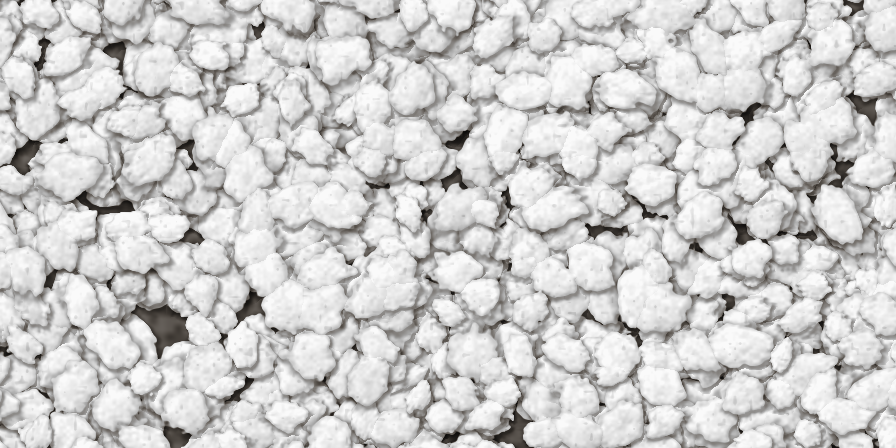
Reproduce this texture procedurally as a WebGL 1 fragment shader.

```glsl
precision highp float;
uniform vec2 u_resolution;

#define CELL 0.095
#define LAYERS 6
#define FILL 0.68
#define SIZE_MIN 0.32
#define SIZE_MAX 0.60
#define LUMPS 0.50
#define KNOBS 0.18
#define ALBEDO 0.925
#define RELIEF 0.036
#define SHADOW 0.42
#define FLOOR_TONE 0.30
#define LIGHT_DIR vec2(-0.55, 0.835)

vec3 hash3(vec2 p) {
  vec3 h = fract(vec3(p.xyx) * vec3(0.1031, 0.1030, 0.0973));
  h += dot(h, h.yxz + 33.33);
  return fract((h.xxy + h.yzz) * h.zyx);
}

float hash1(vec2 p) {
  vec3 h = fract(vec3(p.xyx) * 0.1031);
  h += dot(h, h.yzx + 33.33);
  return fract((h.x + h.y) * h.z);
}

float noise(vec2 p) {
  vec2 i = floor(p), f = fract(p);
  f = f * f * (3.0 - 2.0 * f);
  return mix(mix(hash1(i), hash1(i + vec2(1.0, 0.0)), f.x),
             mix(hash1(i + vec2(0.0, 1.0)), hash1(i + 1.0), f.x), f.y);
}

// Depth inside one grain: 1 at its centre, 0 on its outline, negative outside
float grainDepth(vec2 p, vec2 cell, float layer) {
  vec2 id = cell + layer * vec2(41.0, 67.0) + 100.0;
  vec3 place = hash3(id);
  vec2 q = p - cell - 0.5 - 0.8 * (place.xy - 0.5);
  if (place.z > FILL || dot(q, q) > 1.35) return -2.0;

  vec3 form = hash3(id + 211.0);
  float angle = form.x * 6.2832;
  float c = cos(angle), s = sin(angle);
  q = mat2(c, s, -s, c) * q / mix(SIZE_MIN, SIZE_MAX, form.z);
  q /= vec2(1.0 + 0.25 * form.y, 1.0 - 0.2 * form.y);

  // Blunt facets blended with a round body, then made lumpy
  vec2 a = abs(q);
  float facets = max(max(a.x, a.y), 0.74 * (a.x + a.y));
  float d = mix(length(q), facets, 0.5);
  vec2 seed = form.yz * 60.0 + 20.0;
  d += LUMPS * (noise(q * 1.7 + seed) - 0.5);
  d += KNOBS * (noise(q * 4.6 + seed.yx) - 0.5);
  return 1.0 - d;
}

// Tone of a grain surface from its slope, rim and fine pitting
float grainTone(vec2 p, vec2 cell, float depth, float slope, float layer) {
  float d = clamp(1.0 - depth, 0.0, 1.0);
  float tone = ALBEDO + 0.05 * (hash1(cell + layer * 19.0 + 50.0) - 0.5);
  tone += RELIEF * clamp(slope, -3.5, 2.0) * mix(0.35, 1.0, d * d);
  tone -= 0.13 * smoothstep(0.28, 0.0, depth);
  vec2 t = p + layer * 13.0 + 30.0;
  tone += 0.07 * (noise(t * 6.0) - 0.5) + 0.07 * (noise(t * 12.0) - 0.5);
  tone -= 0.10 * smoothstep(0.80, 0.97, noise(t * 8.0 + 70.0));
  return min(tone, 0.98);
}

void main() {
  vec2 uv = gl_FragCoord.xy / u_resolution.y / CELL;
  float soft = 1.6 / (u_resolution.y * CELL);
  float tone = FLOOR_TONE * (0.7 + 0.6 * noise(uv * 5.0));

  // Paint loose layers from the bottom of the heap to the top
  for (int n = 0; n < LAYERS; n++) {
    float layer = float(n);
    vec2 p = uv + layer * vec2(0.37, 0.61);
    vec2 base = floor(p), owner = base;
    float depth = -2.0;
    for (int j = -1; j <= 1; j++) {
      for (int i = -1; i <= 1; i++) {
        vec2 cell = base + vec2(float(i), float(j));
        float g = grainDepth(p, cell, layer);
        if (g > depth) {
          depth = g;
          owner = cell;
        }
      }
    }
    if (depth > -0.9) {
      float stepSize = 0.05;
      float ahead = grainDepth(p + LIGHT_DIR * stepSize, owner, layer);
      float slope = clamp((depth - ahead) / stepSize, -4.0, 4.0);

      // Soft shadow on what lies below, then the grain itself
      float shade = smoothstep(-0.5, 0.08, depth - 0.07 * slope);
      tone *= 1.0 - SHADOW * shade * shade;
      float cover = smoothstep(-soft, soft, depth);
      tone = mix(tone, grainTone(p, owner, depth, slope, layer), cover);
    }
  }

  // Deep gaps turn warm brown, lit faces stay neutral
  vec3 tint = mix(vec3(1.10, 1.0, 0.90), vec3(1.0), smoothstep(0.1, 0.7, tone));
  gl_FragColor = vec4(clamp(tone * tint, 0.0, 1.0), 1.0);
}
```
